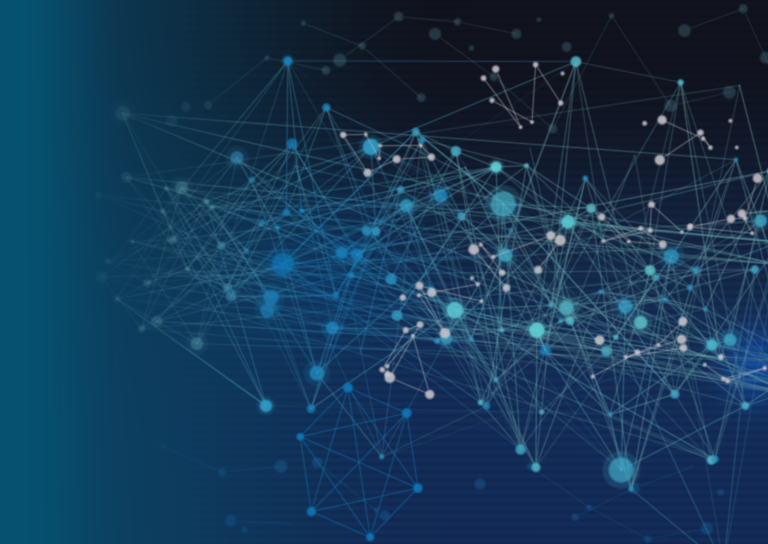
Give the GLSL for this background, as a Shadertoy shader.

```glsl
// A glowing network of linked nodes over a teal-to-navy backdrop.
// Nodes follow a golden-ratio sequence, so Fibonacci offsets join near
// neighbours; hubs throw long fans and pale nodes gather in clusters.
const vec3 TEAL = vec3(0.02, 0.32, 0.44), NAVY = vec3(0.075, 0.175, 0.355);
const vec3 INK = vec3(0.065, 0.075, 0.12), BLUE = vec3(0.06, 0.47, 0.72);
const vec3 CYAN = vec3(0.38, 0.80, 0.82), CREAM = vec3(0.80, 0.78, 0.80);
const vec3 SAGE = vec3(0.38, 0.59, 0.62);
const float GOLDEN = 0.618034, TAU = 6.2832, SCAN_LINES = 68.0;
const float LINE_HALF_WIDTH = 0.0013, LINE_BLUR = 0.0025, DISC_BLUR = 0.0036;
const int BAND_NODES = 104, GHOST_NODES = 44, FAN_LINKS = 14, STAR_POINTS = 6;
const int HUB_COUNT = 12, CLUSTERS = 10, CLUSTER_SIZE = 8;
// Hubs: x, y, radius, tone (0 blue, 1 cyan)
const vec4 HUBS[HUB_COUNT] = vec4[HUB_COUNT](
    vec4(0.912, 0.693, 0.010, 1.0), vec4(1.044, 0.592, 0.012, 0.9),
    vec4(0.52, 0.515, 0.020, 0.0), vec4(0.925, 0.625, 0.023, 0.7),
    vec4(0.836, 0.43, 0.015, 0.9), vec4(0.987, 0.393, 0.014, 1.0),
    vec4(1.142, 0.136, 0.023, 0.6), vec4(0.682, 0.73, 0.015, 0.4),
    vec4(0.529, 0.888, 0.008, 0.1), vec4(0.489, 0.254, 0.011, 0.4),
    vec4(1.309, 0.366, 0.010, 0.7), vec4(1.33, -0.04, 0.010, 0.0));
const vec2 CLUSTER_CENTERS[CLUSTERS] = vec2[CLUSTERS](
    vec2(0.70, 0.71), vec2(0.94, 0.82), vec2(1.27, 0.76), vec2(0.95, 0.52),
    vec2(0.83, 0.44), vec2(0.78, 0.34), vec2(1.38, 0.31), vec2(1.36, 0.62),
    vec2(1.16, 0.36), vec2(1.18, 0.57));

float hash(float n) { return fract(sin(n * 127.1 + 11.7) * 4375.85); }

float glow(vec2 p, vec2 center, vec2 size) {
    vec2 d = (p - center) / size;
    return exp(-dot(d, d));
}
float softEdge(float d, float blur) {
    blur = max(blur, 0.7 / iResolution.y);
    return 1.0 - smoothstep(-blur, blur, d);
}
float link(vec2 p, vec2 a, vec2 b) {
    vec2 pa = p - a, ba = b - a;
    float t = clamp(dot(pa, ba) / max(dot(ba, ba), 1e-5), 0.0, 1.0);
    return softEdge(length(pa - ba * t) - LINE_HALF_WIDTH, LINE_BLUR);
}
float disc(vec2 p, vec2 center, float radius) {
    return softEdge(length(p - center) - radius, DISC_BLUR);
}
vec2 bandNode(float k) {
    float x = 0.18 + 1.32 * fract(k * GOLDEN);
    float spread = hash(k) + hash(k + 57.0) - 1.0;
    return vec2(x, 0.53 - 0.05 * x + mix(0.32, 0.42, x) * spread);
}
vec2 clusterNode(int c, int i) {
    float k = float(c * CLUSTER_SIZE + i);
    vec2 offset = vec2(hash(k + 301.0), hash(k + 402.0)) - 0.5;
    return CLUSTER_CENTERS[c] + offset * vec2(0.2, 0.13);
}
vec2 ghostNode(float k) {
    return vec2(0.3 + 1.2 * fract(k * GOLDEN), fract(0.74 + 0.48 * hash(k + 511.0)));
}
vec2 starNode(int i) {
    float angle = 1.75 + TAU * float(i) / float(STAR_POINTS);
    return vec2(0.66, 0.15) + vec2(0.115, 0.14) * vec2(cos(angle), sin(angle));
}
vec3 backdrop(vec2 p) {
    vec3 c = mix(NAVY, INK, smoothstep(0.18, 0.95, p.y));
    float left = 1.0 - smoothstep(0.05, 0.85, p.x);
    c = mix(c, TEAL * vec3(2.0, 0.82, 0.87), left * mix(0.95, 0.8, p.y));
    c = mix(c, TEAL, 1.0 - smoothstep(0.02, 0.24, p.x));
    c += vec3(0.0, 0.06, 0.10) * glow(p, vec2(0.62, 0.51), vec2(0.2, 0.16));
    c += vec3(0.01, 0.03, 0.04) * glow(p, vec2(1.15, 0.48), vec2(0.38, 0.22));
    c += vec3(0.0, 0.12, 0.27) * glow(p, vec2(1.39, 0.33), vec2(0.06, 0.07));
    float scan = 0.5 + 0.5 * cos(TAU * SCAN_LINES * p.y);
    return c * (1.0 - 0.13 * scan * smoothstep(0.2, 0.7, p.x));
}

void mainImage(out vec4 fragColor, in vec2 fragCoord) {
    vec2 p = fragCoord / iResolution.y;
    vec3 col = backdrop(p);
    float reveal = smoothstep(0.08, 0.6, p.x);
    vec3 lineColor = mix(SAGE, BLUE, 0.85 * glow(p, vec2(0.63, 0.48), vec2(0.2, 0.25)));
    // Faint nodes above and below the band
    for (int i = 0; i < GHOST_NODES; i++) {
        float k = float(i);
        vec2 a = ghostNode(k), b = ghostNode(k + 5.0);
        float line = link(p, a, b) * step(distance(a, b), 0.4);
        float spot = disc(p, a, mix(0.004, 0.012, hash(k + 33.0)));
        col = mix(col, mix(BLUE, SAGE, a.y), reveal * max(0.15 * line, 0.28 * spot));
    }
    // Band links and nodes
    for (int i = 0; i < BAND_NODES; i++) {
        float k = float(i), h = hash(k + 91.0);
        vec2 a = bandNode(k);
        float lines = max(link(p, a, bandNode(k + 5.0)), link(p, a, bandNode(k + 8.0)));
        lines = max(lines, 0.8 * link(p, a, bandNode(k + 3.0)));
        col = mix(col, lineColor, mix(0.2, 0.46, hash(k + 7.0)) * reveal * lines);
        float radius = mix(0.004, 0.014, h * h);
        vec3 tone = mix(mix(SAGE, BLUE, smoothstep(0.3, 0.55, a.x)), CYAN,
                        hash(k + 17.0) * smoothstep(0.4, 1.0, a.x));
        col = mix(col, tone, reveal * 0.8 * disc(p, a, radius));
        col = mix(col, tone, reveal * 0.16 * step(0.8, h) * disc(p, a, radius * 1.8));
    }
    // Long fans from the hubs, then their discs and halos
    for (int i = 0; i < HUB_COUNT; i++) {
        vec4 hub = HUBS[i];
        vec3 tone = mix(BLUE, CYAN, hub.w);
        for (int j = 0; j < FAN_LINKS; j++) {
            vec2 end = bandNode(floor(hash(float(i * 31 + j)) * float(BAND_NODES)));
            float fade = 1.0 - smoothstep(0.4, 0.75, distance(hub.xy, end));
            col = mix(col, mix(lineColor, tone, 0.4), 0.36 * fade * reveal * link(p, hub.xy, end));
        }
        col = mix(col, tone, 0.18 * disc(p, hub.xy, hub.z * 1.5));
        col = mix(col, tone, (hub.z > 0.019 ? 0.65 : 0.92) * disc(p, hub.xy, hub.z));
    }
    // Star of crossing links below the band
    for (int i = 0; i < STAR_POINTS; i++) {
        for (int j = 0; j < i; j++) col = mix(col, BLUE, 0.38 * link(p, starNode(i), starNode(j)));
        col = mix(col, BLUE, 0.85 * disc(p, starNode(i), 0.006 + 0.006 * hash(float(i))));
    }
    // Pale clusters
    for (int c = 0; c < CLUSTERS; c++) for (int i = 0; i < CLUSTER_SIZE; i++) {
        vec2 a = clusterNode(c, i), b = clusterNode(c, (i + 1) % CLUSTER_SIZE);
        float line = 0.35 * link(p, a, b) * step(distance(a, b), 0.12);
        float size = hash(float(c * CLUSTER_SIZE + i) + 73.0);
        col = mix(col, CREAM, max(line, 0.85 * disc(p, a, mix(0.003, 0.010, size * size))));
    }
    fragColor = vec4(col, 1.0);
}
```
